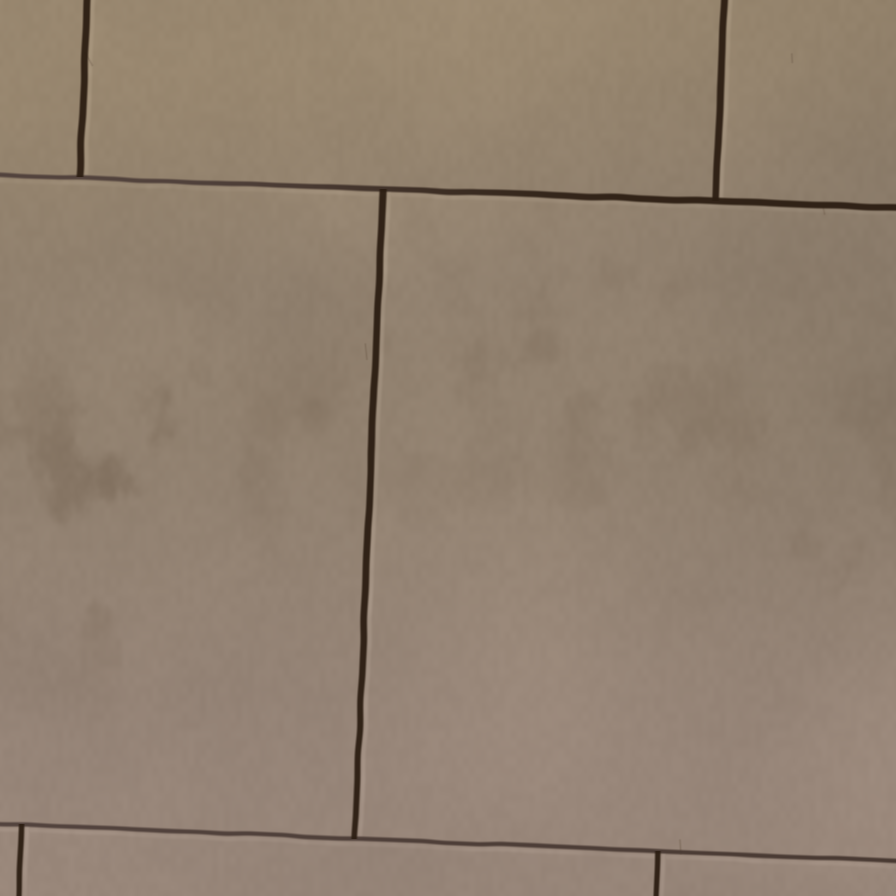
Write a WebGL 2 fragment shader that draws this texture.

```glsl
#version 300 es
precision highp float;
// Large beige stone slabs in a slightly tilted, staggered bond with thin dark joints.
uniform vec2 u_resolution;
out vec4 fragColor;

const vec2 SLAB = vec2(0.711, 0.724);     // slab pitch
const vec2 ORIGIN = vec2(0.393, 0.0807);  // corner of the central row
const float ROW_SHIFT = 0.372;            // stagger from row to row
const vec3 WARM_STONE = vec3(0.605, 0.535, 0.440);
const vec3 MID_STONE = vec3(0.565, 0.502, 0.432);
const vec3 PINK_STONE = vec3(0.592, 0.522, 0.472);
const vec3 STAIN = vec3(0.44, 0.37, 0.30);
const vec3 JOINT_DARK = vec3(0.17, 0.115, 0.07);
const vec3 JOINT_FADED = vec3(0.31, 0.25, 0.23);

float hash(vec2 p) {
  vec3 q = fract(p.xyx * vec3(0.1031, 0.1030, 0.0973));
  q += dot(q, q.yzx + 33.33);
  return fract((q.x + q.y) * q.z);
}

float noise(vec2 p) {
  vec2 i = floor(p), f = fract(p);
  f = f * f * (3.0 - 2.0 * f);
  return mix(mix(hash(i), hash(i + vec2(1, 0)), f.x),
             mix(hash(i + vec2(0, 1)), hash(i + vec2(1, 1)), f.x), f.y);
}

float fbm(vec2 p) {
  float sum = 0.0, amp = 0.5;
  for (int i = 0; i < 5; i++) {
    sum += amp * noise(p);
    p = mat2(1.6, 1.2, -1.2, 1.6) * p + 7.3;
    amp *= 0.5;
  }
  return sum;
}

// Signed distance to the nearest line of a repeat.
float nearestLine(float x, float pitch) {
  return x - pitch * round(x / pitch);
}

float band(float d, float halfWidth, float soft) {
  return 1.0 - smoothstep(halfWidth - soft, halfWidth + soft, abs(d));
}

float blob(vec2 p, vec2 center, vec2 size) {
  vec2 q = (p - center) / size;
  return exp(-dot(q, q));
}

// Sparse short tilted scratches, at most one per cell.
float scratches(vec2 p, float cells, float soft) {
  vec2 cell = floor(p * cells);
  vec2 center = 0.3 + 0.4 * vec2(hash(cell + 3.0), hash(cell + 9.0));
  vec2 q = (fract(p * cells) - center) / cells;
  vec2 dir = normalize(vec2(0.6 * hash(cell + 5.0), -1.0));
  float reach = 0.003 + 0.006 * hash(cell + 13.0);
  float d = length(q - dir * clamp(dot(q, dir), -reach, reach));
  return step(0.86, hash(cell + 21.0)) * band(d, 0.0008, soft);
}

// Stone surface: broad tone drift, cloudy mottling, stains and fine grain.
vec3 stone(vec2 p, vec2 slabId, float soft) {
  vec3 color = mix(PINK_STONE, MID_STONE, smoothstep(0.1, 0.6, p.y));
  color = mix(color, WARM_STONE, smoothstep(0.65, 0.98, p.y + 0.1 * (0.5 - p.x)));
  color *= 1.0 - 0.06 * smoothstep(0.6, 1.05, p.x) * smoothstep(0.15, 0.5, p.y);
  color *= 0.99 + 0.025 * hash(slabId + 40.0);
  color *= 1.0 + 0.08 * (fbm(p * 5.0 + slabId * 3.7) - 0.48);
  float smudge = smoothstep(0.46, 0.72, fbm(p * vec2(17.0, 13.0) + 4.0));
  float wear = blob(p, vec2(0.13, 0.46), vec2(0.15, 0.17))
             + 0.5 * blob(p, vec2(0.62, 0.60), vec2(0.24, 0.18))
             + 0.4 * blob(p, vec2(0.90, 0.42), vec2(0.15, 0.20));
  color = mix(color, STAIN, 0.42 * smudge * min(wear, 1.0));
  color = mix(color, STAIN, 0.24 * blob(p, vec2(0.35, 0.54), vec2(0.018, 0.022)));
  color = mix(color, STAIN, 0.10 * blob(p, vec2(0.34, 0.57), vec2(0.07, 0.06)));
  color += 0.016 * (noise(p * vec2(150.0, 100.0)) - 0.5);
  return mix(color, STAIN, 0.55 * scratches(p, 6.0, soft));
}

void main() {
  vec2 p = gl_FragCoord.xy / u_resolution;
  float soft = max(0.0017, 0.8 / min(u_resolution.x, u_resolution.y));

  // Tilted slab coordinates with slightly uneven joints.
  vec2 tilted = p + vec2(-0.0434 * p.y, (0.0421 - 0.0071 * p.y) * p.x) - ORIGIN;
  tilted += 0.0016 * (vec2(noise(p * 32.0), noise(p * 32.0 + 50.0)) - 0.5);
  float row = floor(tilted.y / SLAB.y);
  float along = tilted.x - ROW_SHIFT * row;
  vec2 slabId = vec2(floor(along / SLAB.x), row);
  float sideDist = nearestLine(along, SLAB.x);
  float bedDist = nearestLine(tilted.y, SLAB.y);

  vec3 color = stone(p, slabId, soft);

  // Worn pale edges to the right of and below the joints.
  float worn = 0.5 + 0.7 * noise(p * 24.0 + 11.0);
  float rim = max(band(sideDist - 0.0065, 0.0022, 0.0022),
                  0.6 * band(bedDist + 0.0060, 0.0022, 0.0022));
  color += 0.055 * rim * worn;

  // Dark upright joints, bed joints that fade to the left and below.
  float strength = smoothstep(0.1, 0.75, p.x) * smoothstep(0.2, 0.8, p.y);
  float bedWidth = mix(0.0024, 0.0037, strength);
  vec3 bedColor = mix(JOINT_FADED, JOINT_DARK, max(strength, 0.3 * p.x));
  float sideWidth = mix(0.0030, 0.0038, smoothstep(0.0, 0.4, p.y));
  color = mix(color, bedColor, 0.95 * band(bedDist, bedWidth, soft));
  color = mix(color, JOINT_DARK, 0.95 * band(sideDist, sideWidth, soft));

  fragColor = vec4(color, 1.0);
}
```
